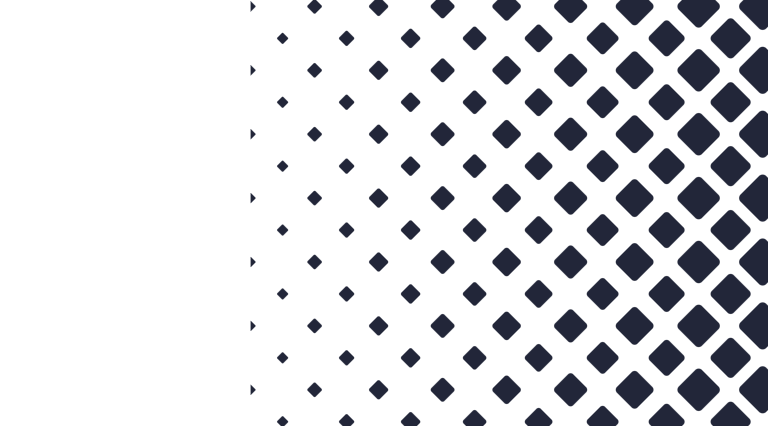
This background is drawn by a Shadertoy shader. Its source:

```glsl
// Halftone of dark rounded diamonds that grow from left to right on white.

// Lengths are fractions of the canvas width.
const vec3  PAPER        = vec3(1.0);
const vec3  INK          = vec3(0.132, 0.150, 0.222);
const float FIRST_COLUMN = 0.3263;   // centre of column 0, also the left clip
const float COLUMN_STEP  = 0.04167;
const float ROW_STEP     = 0.0832;
const float ROW_OFFSET   = 0.0194;   // an even-column row, above mid height
const vec2  EVEN_SIZE    = vec2(0.00638, 0.001514);  // base, growth per column
const vec2  ODD_SIZE     = vec2(0.00581, 0.001350);
const float ROUNDING     = 0.22;     // corner radius relative to the reach

// Signed distance to a diamond whose rounded tips reach out to "reach".
float roundedDiamond(vec2 p, float reach) {
    float radius = ROUNDING * reach;
    vec2 turned = vec2(p.x + p.y, p.x - p.y) * sqrt(0.5);
    vec2 d = abs(turned) - (reach - radius) * sqrt(0.5);
    return length(max(d, 0.0)) + min(max(d.x, d.y), 0.0) - radius;
}

// Distance to the nearest diamond of one column; odd columns shift half a row.
float columnDistance(vec2 p, float column) {
    float odd = mod(column, 2.0);
    vec2 size = mix(EVEN_SIZE, ODD_SIZE, odd);
    float row = (p.y - ROW_OFFSET) / ROW_STEP - 0.5 * odd;
    vec2 local = vec2(p.x - FIRST_COLUMN - column * COLUMN_STEP,
                      (row - round(row)) * ROW_STEP);
    return roundedDiamond(local, size.x + size.y * column);
}

void mainImage(out vec4 fragColor, in vec2 fragCoord) {
    float pixel = 1.0 / iResolution.x;
    vec2 p = vec2(fragCoord.x, fragCoord.y - 0.5 * iResolution.y) * pixel;

    // Large diamonds reach into the neighbouring columns
    float nearest = round((p.x - FIRST_COLUMN) / COLUMN_STEP);
    float dist = 1.0;
    for (int i = -1; i <= 1; i++) {
        float column = max(nearest + float(i), 0.0);
        dist = min(dist, columnDistance(p, column));
    }

    // Cut the first column along its centre line
    dist = max(dist, FIRST_COLUMN - p.x);

    float coverage = 1.0 - smoothstep(-0.75 * pixel, 0.75 * pixel, dist);
    fragColor = vec4(mix(PAPER, INK, coverage), 1.0);
}
```
